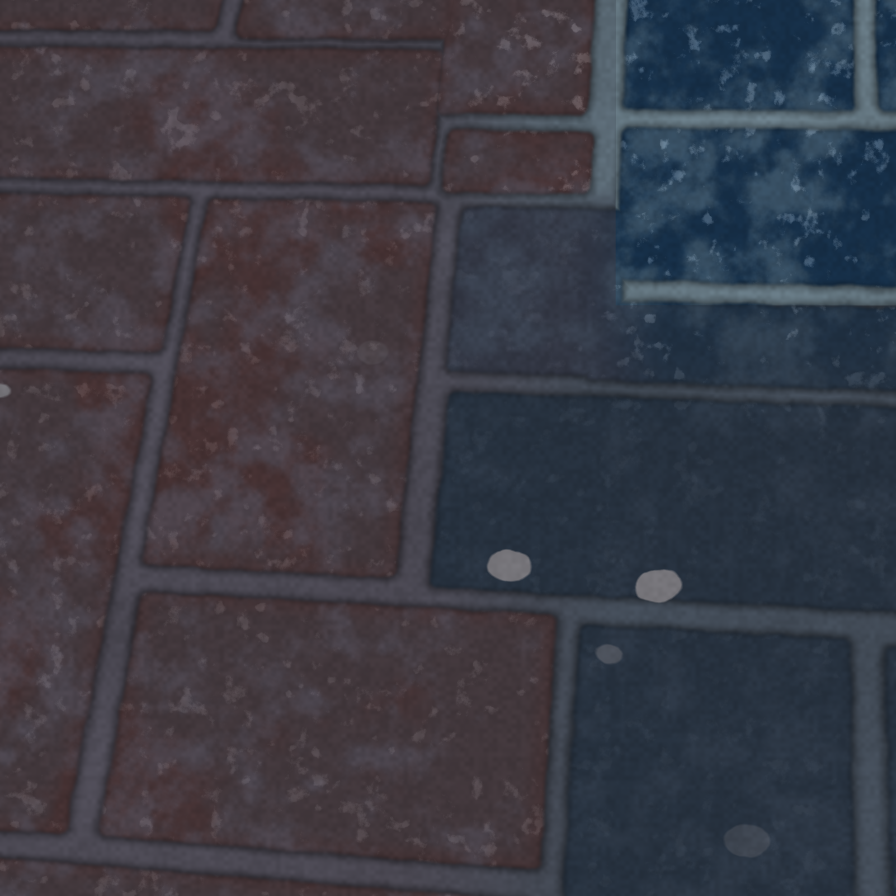
A WebGL 2 fragment shader for this texture:

```glsl
#version 300 es
precision highp float;
// Worn paving in dim light: rust-red blocks beside slate-blue ones, with raised
// grey joints. Blocks are rounded boxes on a plane skewed as if seen at an angle;
// layered noise adds pale scale, rust and grit, and one corner is brighter.

uniform vec2 u_resolution;
out vec4 outColor;

// Colours
const vec3 RED = vec3(0.255, 0.215, 0.232);
const vec3 RUST = vec3(0.275, 0.180, 0.180);
const vec3 RED_SCALE = vec3(0.315, 0.300, 0.345);
const vec3 BLUE = vec3(0.148, 0.190, 0.242);
const vec3 BLUE_SCALE = vec3(0.245, 0.285, 0.345);
const vec3 PLUM = vec3(0.215, 0.220, 0.270);
const vec3 BRIGHT_BLUE = vec3(0.085, 0.180, 0.275);
const vec3 BRIGHT_SCALE = vec3(0.350, 0.440, 0.500);
const vec3 JOINT_WARM = vec3(0.285, 0.275, 0.315);
const vec3 JOINT_COOL = vec3(0.250, 0.285, 0.330);
const vec3 JOINT_BRIGHT = vec3(0.380, 0.450, 0.490);
const vec3 SPOT = vec3(0.460, 0.455, 0.475);

// Layout, with y running down
const float VANISH_X = 0.885;
const float SPREAD = 0.30;
const float TILT = 0.085;
const float CORNER = 0.008;
const float JOINT_HALF = 0.011;
const vec2 BRIGHT_CORNER = vec2(0.687, 0.341);

// Blocks as left, top, right, bottom
const vec4 RED_BLOCKS[10] = vec4[10](
  vec4(-0.3, -0.2, 0.247, 0.033), vec4(0.271, -0.2, 0.51, 0.042),
  vec4(0.501, -0.2, 0.664, 0.122), vec4(-0.3, 0.053, 0.503, 0.198),
  vec4(0.515, 0.139, 0.672, 0.206), vec4(-0.3, 0.216, 0.255, 0.388),
  vec4(-0.3, 0.411, 0.25, 0.926), vec4(0.273, 0.217, 0.513, 0.622),
  vec4(0.279, 0.652, 0.666, 0.924), vec4(-0.3, 0.957, 0.66, 1.2));
const vec4 BLUE_BLOCKS[8] = vec4[8](
  vec4(0.701, -0.2, 0.952, 0.115), vec4(0.977, -0.2, 1.3, 0.115),
  vec4(0.703, 0.134, 1.3, 0.295), vec4(0.54, 0.221, 0.712, 0.397),
  vec4(0.68, 0.317, 1.3, 0.402), vec4(0.546, 0.419, 1.3, 0.63),
  vec4(0.688, 0.66, 0.938, 1.2), vec4(0.969, 0.665, 1.3, 1.2));
// Spots as x, y, radius, strength
const vec4 SPOTS[6] = vec4[6](
  vec4(0.568, 0.632, 0.025, 1.0), vec4(0.736, 0.654, 0.026, 1.0),
  vec4(0.0, 0.436, 0.013, 0.95), vec4(0.681, 0.73, 0.016, 0.45),
  vec4(0.835, 0.939, 0.026, 0.28), vec4(0.416, 0.394, 0.019, 0.18));

float hash(vec2 p) {
  return fract(sin(dot(p, vec2(127.1, 311.7))) * 43758.5453);
}

float noise(vec2 p) {
  vec2 i = floor(p), f = fract(p);
  f = f * f * (3.0 - 2.0 * f);
  return mix(mix(hash(i), hash(i + vec2(1, 0)), f.x),
             mix(hash(i + vec2(0, 1)), hash(i + vec2(1, 1)), f.x), f.y);
}

float fbm(vec2 p) {
  float sum = 0.0, amp = 0.5;
  for (int i = 0; i < 5; i++) {
    sum += amp * noise(p);
    p = mat2(1.6, 1.2, -1.2, 1.6) * p + 7.3;
    amp *= 0.5;
  }
  return sum;
}

// Signed distance to a rounded block
float block(vec2 p, vec4 b) {
  vec2 q = abs(p - 0.5 * (b.xy + b.zw)) - 0.5 * (b.zw - b.xy) + CORNER;
  return length(max(q, 0.0)) + min(max(q.x, q.y), 0.0) - CORNER;
}

void main() {
  vec2 p = gl_FragCoord.xy / u_resolution;
  p.y = 1.0 - p.y;
  float px = 1.0 / min(u_resolution.x, u_resolution.y);

  // Undo the viewing angle and chip the edges slightly
  vec2 plane = vec2(VANISH_X + (p.x - VANISH_X) / (1.0 + SPREAD * p.y), p.y / (1.0 + TILT * p.x));
  plane += 0.005 * (vec2(fbm(p * 38.0), fbm(p * 38.0 + 19.0)) - 0.48);
  float red = 1.0, blue = 1.0;
  for (int i = 0; i < 10; i++) red = min(red, block(plane, RED_BLOCKS[i]));
  for (int i = 0; i < 8; i++) blue = min(blue, block(plane, BLUE_BLOCKS[i]));
  float d = min(red, blue);

  // Wear
  float cloud = fbm(p * 7.0), blotch = fbm(p * 32.0 + 4.0);
  float grit = noise(p * 190.0) - 0.5;
  float scale = smoothstep(0.40, 0.68, blotch * 0.65 + cloud * 0.35);
  float flecks = smoothstep(0.60, 0.76, fbm(p * 62.0 + 31.0));

  // Bright corner and the fading zones around it
  vec2 inside = smoothstep(-px, px, vec2(p.x - BRIGHT_CORNER.x, BRIGHT_CORNER.y - p.y));
  float bright = inside.x * inside.y;
  float fade = smoothstep(0.62, 0.75, p.x) * (1.0 - smoothstep(0.34, 0.50, p.y));
  float glow = smoothstep(0.44, 0.68, p.x) * (1.0 - smoothstep(0.20, 0.24, p.y));

  // Block faces
  float rust = smoothstep(0.48, 0.66, cloud) + 0.6 * smoothstep(-0.025, 0.0, red);
  vec3 redFace = mix(RED, RUST, clamp(rust, 0.0, 1.0) * 0.7);
  redFace = mix(redFace, RED_SCALE, scale * 0.65) + 0.07 * flecks * (1.0 + glow);
  float plum = (1.0 - smoothstep(0.405, 0.42, plane.y)) * (1.0 - smoothstep(0.66, 0.76, p.x));
  vec3 blueFace = mix(mix(BLUE, PLUM, plum * 0.7), BLUE_SCALE, scale * (0.28 + 0.3 * plum));
  blueFace = mix(blueFace, mix(BRIGHT_BLUE, BRIGHT_SCALE, scale * 0.5), max(fade * 0.45, bright));
  blueFace += flecks * mix(0.025, 0.17, max(fade * 0.7, bright));
  vec3 face = (red < blue ? redFace : blueFace) * (1.0 + 0.14 * grit);

  // Joints: rounded ridge with a dark crease along the blocks
  vec3 joint = mix(JOINT_WARM, JOINT_COOL, smoothstep(0.42, 0.72, p.x));
  joint = mix(joint, JOINT_BRIGHT, max(bright, glow * 0.65));
  float ridge = smoothstep(0.0, JOINT_HALF, d);
  joint *= 0.83 + 0.22 * ridge + 0.25 * (cloud - 0.5) + 0.12 * grit;
  vec3 color = mix(face, joint, smoothstep(-0.0015 - px, 0.0015 + px, d));
  color *= 1.0 - 0.16 * exp(-pow(d / 0.0035, 2.0));

  // Pale spots
  for (int i = 0; i < 6; i++) {
    vec2 q = (p - SPOTS[i].xy) * vec2(1.0, 1.4);
    float edge = length(q) - SPOTS[i].z + 0.012 * (blotch - 0.5);
    color = mix(color, SPOT * (1.0 + 0.08 * grit), SPOTS[i].w * (1.0 - smoothstep(-0.003, px, edge)));
  }
  outColor = vec4(color, 1.0);
}
```
